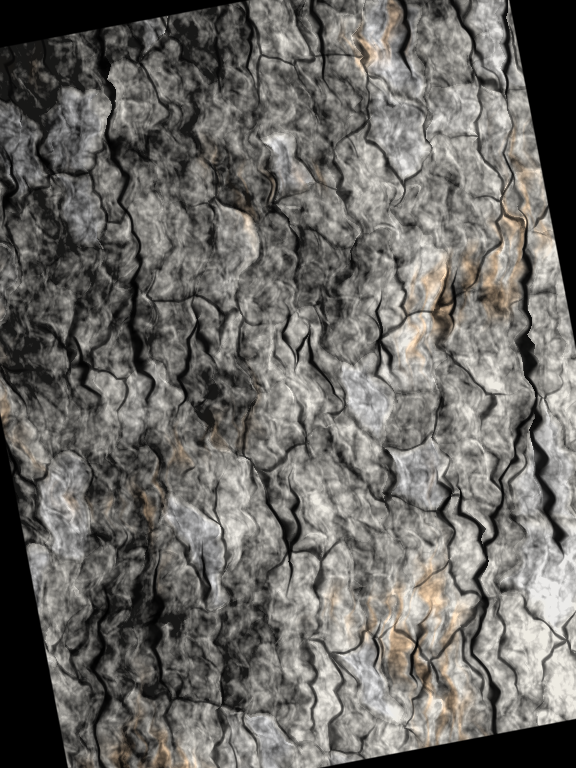
A WebGL 2 fragment shader for this texture:

```glsl
#version 300 es
precision highp float;
// Weathered grey bark on a tilted sheet with black corners.
// Stretched cellular noise, bent by layered sines, gives plates, fissures and grain;
// a height difference lights the relief, and broad slopes set the overall tone.

#define TILT 0.189          // rotation of the sheet, radians
#define BASE_TONE 0.51
#define TONE_SLOPE vec2(0.48, -0.15)
#define MOTTLE 0.72         // contrast of broad stains
#define GRAIN 0.68          // contrast of fine flecks
#define RELIEF 0.42         // strength of the side light
#define FISSURE_WIDTH 0.0068
#define CRACK_WIDTH 0.0034
#define RUST_AMOUNT 0.8

uniform vec2 u_resolution;
out vec4 fragColor;

vec2 hash2(vec2 p) {
  vec3 q = fract(p.xyx * vec3(0.1031, 0.1030, 0.0973));
  q += dot(q, q.yzx + 33.33);
  return fract((q.xx + q.yz) * q.zy);
}

// Cellular noise: x nearest distance, y border distance in canvas units,
// z random value of the cell, w how upright the border runs.
vec4 cells(vec2 p, vec2 density) {
  vec2 q = p * density, base = floor(q);
  vec2 nearA = vec2(9.0), nearB = vec2(9.0), id = base;
  for (int j = -1; j <= 1; j++) {
    for (int i = -1; i <= 1; i++) {
      vec2 cell = base + vec2(i, j);
      vec2 r = cell + hash2(cell) - q;
      if (dot(r, r) < dot(nearA, nearA)) {
        nearB = nearA; nearA = r; id = cell;
      } else if (dot(r, r) < dot(nearB, nearB)) {
        nearB = r;
      }
    }
  }
  vec2 across = (nearB - nearA) * density;
  float border = 0.5 * (dot(nearB, nearB) - dot(nearA, nearA)) / max(length(across), 1e-4);
  return vec4(length(nearA), border, hash2(id + 17.0).x,
              abs(across.x) / max(length(across), 1e-4));
}

// Layered cellular noise centred on zero; layers alternate bumps and pits.
float lumps(vec2 p, vec2 density, int layers) {
  float sum = 0.0, weight = 0.5;
  for (int i = 0; i < layers; i++) {
    sum += weight * (0.44 - cells(p + 3.7 * float(i), density).x);
    density *= 1.9;
    weight *= -0.7;
  }
  return sum;
}

// Bends the grain of the wood with layered sines and a rough cellular shift.
vec2 bend(vec2 p) {
  p.x += 0.07 * p.y;
  float amount = 0.009, rate = 15.0;
  for (int i = 0; i < 4; i++) {
    p += amount * sin(rate * p.yx + vec2(2.1, 3.7) * float(i));
    amount *= 0.52;
    rate *= 2.1;
  }
  vec2 rough = vec2(cells(p, vec2(36.0, 30.0)).x, cells(p + 6.2, vec2(30.0, 36.0)).x);
  return p + vec2(0.018, 0.014) * (rough - 0.44);
}

float barkHeight(vec2 p) {
  vec4 plate = cells(p, vec2(16.0, 10.0));
  vec4 flake = cells(p + 2.3, vec2(34.0, 24.0));
  float body = smoothstep(0.0, 0.01, plate.y) * (0.15 + 0.4 * plate.z);
  return body + 0.4 * flake.z * smoothstep(0.0, 0.006, flake.y)
       + 0.8 * lumps(p, vec2(40.0, 28.0), 3);
}

// Dark line of the given width with a soft rim.
float groove(float d, float width) {
  float soft = 1.0 / u_resolution.y;
  return (1.0 - smoothstep(0.25 * width, width + soft, d)) * smoothstep(0.0, 0.0025, width);
}

void main() {
  vec2 p = gl_FragCoord.xy / u_resolution.y;
  vec2 w = bend(p);

  // Broad tone, stains and flecks
  float tone = BASE_TONE + dot(p - vec2(0.375, 0.5), TONE_SLOPE);
  tone += MOTTLE * lumps(w + 5.3, vec2(8.0, 5.5), 3);
  tone += GRAIN * lumps(p + 0.3 * w, vec2(46.0, 36.0), 3);
  tone += 0.4 * lumps(w + 2.9, vec2(70.0, 14.0), 2);

  // Side light and settled dirt on plates
  vec4 plate = cells(w, vec2(16.0, 10.0));
  tone += 0.16 * (plate.z - 0.5) - 0.09 * (1.0 - smoothstep(0.0, 0.014, plate.y));
  tone += RELIEF * (barkHeight(w) - barkHeight(w + vec2(0.0022, 0.0036)));

  // Long upright fissures and thin plate cracks, tapering along their length
  float taper = smoothstep(0.35, 0.8, cells(w + 8.1, vec2(7.0, 4.5)).x);
  vec4 slab = cells(w + 1.7, vec2(11.0, 2.4));
  float upright = smoothstep(0.75, 0.96, slab.w);
  float width = FISSURE_WIDTH * taper * upright;
  float fissure = groove(slab.y, width);
  float shadow = groove(slab.y, 3.0 * width);
  float crackTaper = smoothstep(0.28, 0.65, cells(w + 4.4, vec2(12.0, 9.0)).x);
  float crack = groove(plate.y, CRACK_WIDTH * crackTaper * (0.5 + 0.5 * plate.w));
  tone = clamp(tone, 0.09, 0.92);
  tone *= (1.0 - 0.25 * shadow) * (1.0 - 0.6 * crack) * (1.0 - 0.88 * fissure);

  // Warm grey with rusty wood and cool lichen
  vec3 color = tone * vec3(1.015, 1.0, 0.965);
  float stain = cells(w + 9.6, vec2(6.0, 5.0)).x;
  float fibre = smoothstep(0.25, 0.7, cells(w, vec2(60.0, 12.0)).x);
  float rust = RUST_AMOUNT * smoothstep(0.6, 0.85, stain) * fibre;
  color *= mix(vec3(1.0), vec3(1.16, 0.98, 0.8), rust);
  float lichen = smoothstep(0.75, 0.95, plate.z) * smoothstep(0.002, 0.014, plate.y);
  color *= mix(vec3(1.0), vec3(0.985, 1.0, 1.04), lichen);

  // Tilted sheet edge
  vec2 axis = vec2(cos(TILT), sin(TILT));
  vec2 local = vec2(dot(p, axis), dot(p, vec2(-axis.y, axis.x))) - vec2(0.463, 0.4215);
  vec2 beyond = abs(local) - vec2(0.376, 0.4995);
  float sheet = 1.0 - smoothstep(-1.0, 1.0, max(beyond.x, beyond.y) * u_resolution.y);
  fragColor = vec4(color * sheet, 1.0);
}
```
